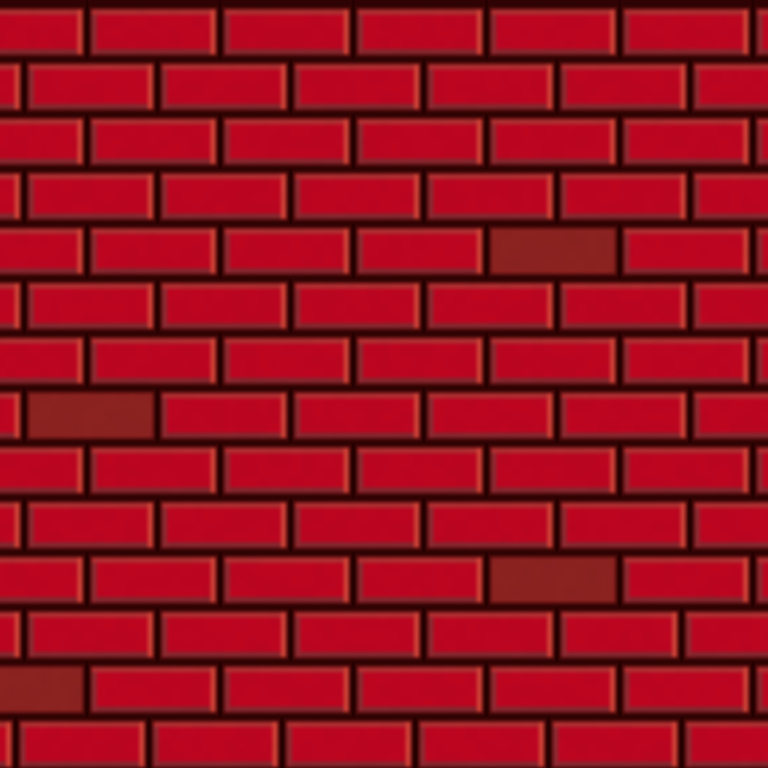
A three.js fragment shader for this texture:

```glsl
// Red brick wall in running bond: 14 courses of bevelled bricks, dark mortar,
// a few flat faded bricks. Each point finds its course and brick, measures the
// distance to the four joint centres, then shades face, bevel and mortar.

varying vec2 vUv;

const vec2 PITCH = vec2(0.1734, 0.07135);   // brick length and course height
const vec2 HALF_GAP = vec2(0.0058, 0.0064); // half the mortar width
const float TOP_MARGIN = 0.0059;            // depth of the first mortar line
const float EVEN_START = 0.1133;            // first joint of even courses
const float ODD_START = 0.0316;             // first joint of odd courses
const float SLIP = 0.0110;                  // leftward slip near the base
const float SOFT = 0.0043;                  // half width of the blurred edge
const float BEVEL = 0.0112;                 // bevel width

const vec3 FACE = vec3(0.735, 0.020, 0.125);
const vec3 FADED = vec3(0.54, 0.135, 0.125);
const vec3 EDGE_TOP = vec3(0.68, 0.18, 0.19);
const vec3 EDGE_RIGHT = vec3(0.80, 0.25, 0.21);
const vec3 EDGE_LEFT = vec3(0.55, 0.16, 0.19);
const vec3 EDGE_BOTTOM = vec3(0.52, 0.15, 0.18);
const vec3 MORTAR = vec3(0.27, 0.03, 0.03);
const vec3 MORTAR_CORE = vec3(0.14, 0.0, 0.0);

float hash(vec2 p) {
  return fract(sin(dot(p, vec2(127.1, 311.7))) * 43758.5);
}

float noise(vec2 p) {
  vec2 cell = floor(p);
  vec2 f = fract(p);
  f = f * f * (3.0 - 2.0 * f);
  float low = mix(hash(cell), hash(cell + vec2(1.0, 0.0)), f.x);
  float high = mix(hash(cell + vec2(0.0, 1.0)), hash(cell + 1.0), f.x);
  return mix(low, high, f.y);
}

// 1 when both whole numbers agree
float same(float a, float b) {
  return 1.0 - step(0.5, abs(a - b));
}

// Horizontal position of the joint to the left of a brick
float jointX(float course, float brick) {
  float start = mix(EVEN_START, ODD_START, mod(course, 2.0));
  float slipped = max(same(course, 13.0), same(course, 11.0) * step(4.5, brick));
  return start + brick * PITCH.x - slipped * SLIP;
}

// Brick index, counted from the first joint of its course
float brickAt(float course, float x) {
  float brick = floor((x - jointX(course, 0.0)) / PITCH.x);
  return brick + step(jointX(course, brick + 1.0), x);
}

float isFaded(float course, float brick) {
  float right = same(brick, 3.0) * max(same(course, 4.0), same(course, 10.0));
  float left = max(same(course, 7.0) * same(brick, 0.0),
                   same(course, 12.0) * same(brick, -1.0));
  return max(right, left);
}

// Bevel strength at a distance from the joint centre
float bevel(float dist, float halfGap) {
  return 1.0 - smoothstep(halfGap + 0.25 * BEVEL, halfGap + BEVEL, dist);
}

vec3 brickColor(vec4 dist, float faded, float grain) {
  vec3 color = FACE;
  color = mix(color, EDGE_BOTTOM, bevel(dist.w, HALF_GAP.y));
  color = mix(color, EDGE_LEFT, bevel(dist.x, HALF_GAP.x));
  color = mix(color, EDGE_TOP, bevel(dist.z, HALF_GAP.y));
  color = mix(color, EDGE_RIGHT, bevel(dist.y, HALF_GAP.x));
  return mix(color, FADED, faded) * (1.0 + 0.03 * (grain - 0.5));
}

// Mortar darkens towards the joint centre, most in the upright joints
vec3 mortarColor(vec2 nearest) {
  vec2 core = 1.0 - smoothstep(vec2(0.0), HALF_GAP, nearest);
  return mix(MORTAR, MORTAR_CORE, max(core.x, 0.65 * core.y));
}

void main() {
  // Courses are counted downward from the top
  vec2 p = vec2(vUv.x, 1.0 - vUv.y);
  float course = max(floor((p.y - TOP_MARGIN) / PITCH.y), 0.0);
  float brick = brickAt(course, p.x);
  float upper = TOP_MARGIN + course * PITCH.y;

  // Distances to the left, right, upper and lower joint centres
  vec4 dist = vec4(p.x - jointX(course, brick),
                   jointX(course, brick + 1.0) - p.x,
                   p.y - upper,
                   upper + PITCH.y - p.y);
  vec2 nearest = vec2(min(dist.x, dist.y), min(dist.z, dist.w));

  // Soft coverage of the brick over the mortar
  vec2 cover = smoothstep(HALF_GAP - SOFT, HALF_GAP + SOFT, nearest);
  vec3 face = brickColor(dist, isFaded(course, brick), noise(p * 70.0));
  gl_FragColor = vec4(mix(mortarColor(nearest), face, cover.x * cover.y), 1.0);
}
```
